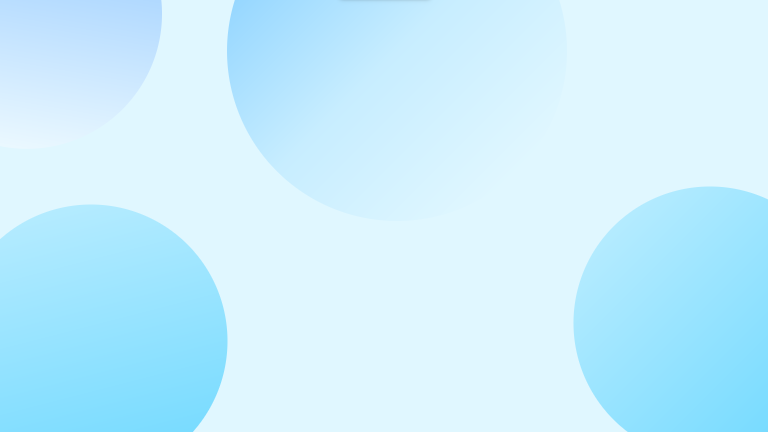
This background is drawn by a WebGL 2 fragment shader. Its source:

```glsl
#version 300 es
precision highp float;

uniform vec2 u_resolution;
out vec4 fragColor;

const vec3 BACKDROP = vec3(0.878, 0.968, 1.0);
const vec3 PALE_AQUA = vec3(0.706, 0.922, 1.0);
const vec3 DEEP_AQUA = vec3(0.455, 0.855, 1.0);
const vec3 SKY = vec3(0.565, 0.832, 1.0);
const vec3 SOFT_SKY = vec3(0.782, 0.930, 1.0);
const vec3 PERIWINKLE = vec3(0.560, 0.780, 1.0);
const vec3 MIST = vec3(0.920, 0.973, 1.0);

// Coverage of a disc with an edge one pixel wide
float disc(vec2 p, vec2 center, float radius, float pixel) {
    return clamp(0.5 - (length(p - center) - radius) / pixel, 0.0, 1.0);
}

// Position across a disc along a direction, 0 to 1
float ramp(vec2 p, vec2 center, float radius, vec2 direction) {
    float along = dot(p - center, normalize(direction));
    return clamp(0.5 + 0.5 * along / radius, 0.0, 1.0);
}

// Lays a disc with a three-stop gradient over a colour
vec3 layDisc(vec3 base, vec2 p, vec2 center, float radius, vec2 direction,
             vec3 first, vec3 middle, vec3 last, float pixel) {
    float t = ramp(p, center, radius, direction);
    vec3 tint = t < 0.5 ? mix(first, middle, 2.0 * t)
                        : mix(middle, last, 2.0 * t - 1.0);
    return mix(base, tint, disc(p, center, radius, pixel));
}

// Two-stop version
vec3 layDisc(vec3 base, vec2 p, vec2 center, float radius, vec2 direction,
             vec3 first, vec3 last, float pixel) {
    return layDisc(base, p, center, radius, direction,
                   first, mix(first, last, 0.5), last, pixel);
}

// Thin soft shade hanging from the top edge
float topShade(vec2 p, float middleX, float halfWidth, float depth) {
    float across = 1.0 - smoothstep(0.8 * halfWidth, halfWidth, abs(p.x - middleX));
    return across * exp(-(1.0 - p.y) / depth);
}

void main() {
    float pixel = 1.0 / u_resolution.y;
    vec2 p = gl_FragCoord.xy * pixel;
    vec3 color = BACKDROP;

    // Upper discs
    color = layDisc(color, p, vec2(0.0625, 0.968), 0.3125, vec2(-0.17, -0.98),
                    PERIWINKLE, MIST, pixel);
    color = layDisc(color, p, vec2(0.919, 0.882), 0.3935, vec2(1.0, -1.0),
                    SKY, SOFT_SKY, BACKDROP, pixel);

    // Lower discs
    color = layDisc(color, p, vec2(0.2106, 0.2106), 0.316, vec2(0.25, -0.97),
                    PALE_AQUA, DEEP_AQUA, pixel);
    color = layDisc(color, p, vec2(1.6435, 0.2523), 0.316, vec2(1.0, -1.0),
                    PALE_AQUA, DEEP_AQUA, pixel);

    // Faint shade at the top
    color *= 1.0 - 0.12 * topShade(p, 0.891, 0.115, 0.003);

    fragColor = vec4(color, 1.0);
}
```
